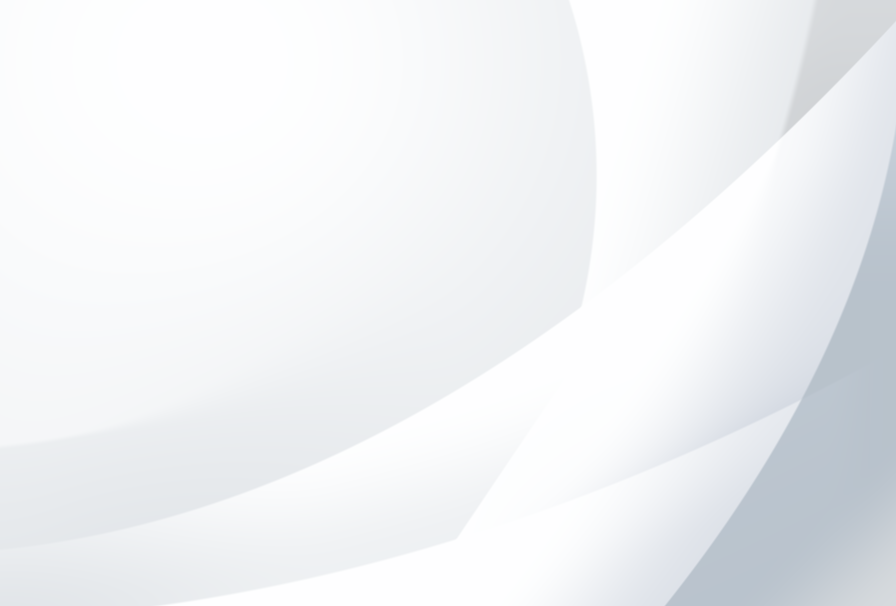
Reproduce this background procedurally as a WebGL 2 fragment shader.

```glsl
#version 300 es
precision highp float;

#define COOL_TINT vec3(1.10, 0.97, 0.76)
#define SOFT_TINT vec3(1.10, 0.98, 0.86)
#define STEEL vec3(0.722, 0.760, 0.798)
#define CORNER_GLOW vec3(0.84, 0.855, 0.868)
#define PAPER vec3(0.995, 0.997, 0.999)
#define PANEL_LIGHT vec2(0.34, 0.90)
#define PANEL_CENTER vec2(0.0405, 0.710)
#define PANEL_RADIUS 0.944
#define EDGE_SOFTNESS 0.0026

uniform vec2 u_resolution;
out vec4 outColor;

// Parabola with coefficients (constant, linear, quadratic)
float curve(vec3 k, float t) {
  return k.x + t * (k.y + t * k.z);
}

// Soft mask: 1 where the signed offset is positive
float mask(float offset) {
  float w = max(EDGE_SOFTNESS, 0.8 / u_resolution.y);
  return smoothstep(-w, w, offset);
}

vec3 shaded(float amount, vec3 tint) {
  return PAPER - amount * tint;
}

// Large rounded panel with a radial highlight and a lower band that melts away
vec3 panelColor(vec2 p, float band) {
  float r = length((p - PANEL_LIGHT) * vec2(1.0, 1.1));
  float shade = 0.07 * smoothstep(0.08, 0.9, r);
  shade *= mix(0.5, 1.0, smoothstep(0.0, 0.7, p.x));
  float softness = mix(0.005, 0.09, smoothstep(0.1, 0.7, p.x));
  float inBand = smoothstep(-softness, softness, -band);
  float fade = 1.0 - smoothstep(0.1, 0.8, p.x);
  shade += inBand * fade * (0.032 + 0.13 * max(-band, 0.0));
  return shaded(shade, SOFT_TINT);
}

// Sheet behind the panel, with a grey overlap at the far corner
vec3 upperColor(vec2 p, float fold) {
  float across = p.x - 0.3 * (p.y - 0.75);
  vec3 col = shaded(0.085 * smoothstep(1.0, 1.34, across), SOFT_TINT);
  float overlap = mix(0.905, 0.93, smoothstep(0.8, 1.0, p.y));
  return col * mix(1.0, overlap, smoothstep(-0.007, 0.007, fold));
}

// Central ribbon: cool shade past the fold, pale wedge at the left
vec3 ribbonColor(vec2 p, float fold, float sweep) {
  float spread = max(0.74 - p.y, 0.0);
  float cool = smoothstep(-0.01 - 0.24 * spread, 0.2, fold);
  float width = 0.005 + 0.25 * spread;
  float crease = smoothstep(-width, width, fold);
  float coolShade = 0.085 * cool + 0.018 * crease;
  coolShade += 0.025 * cool * exp(-sweep / 0.08);
  coolShade += 0.02 * smoothstep(0.75, 1.0, p.x) * exp(-sweep / 0.05);

  float wedge = mask(0.753 + 0.673 * (p.y - 0.11) - p.x);
  float wedgeShade = 0.055 * (1.0 - smoothstep(0.0, 0.22, sweep));
  wedgeShade += 0.045 * (1.0 - smoothstep(0.0, 0.55, p.x));
  return shaded(coolShade, COOL_TINT) - wedge * wedgeShade * SOFT_TINT;
}

// Lower sheet: bright along the sweep, cooler toward the arc
vec3 lowerColor(float arc, float sweep) {
  float shade = 0.115 * smoothstep(-0.29, 0.02, arc);
  shade *= mix(0.75, 1.0, smoothstep(0.0, 0.15, -sweep));
  return shaded(shade, COOL_TINT);
}

// Steel-blue area outside the right arc
vec3 outerColor(vec2 p, float sweep) {
  vec3 col = STEEL + 0.08 * smoothstep(0.5, 0.95, p.y);
  float visible = 1.0 - smoothstep(1.36, 1.46, p.x);
  col += 0.018 * visible * mask(-sweep) * exp(min(sweep, 0.0) / 0.2);
  return mix(col, CORNER_GLOW, smoothstep(1.2, 1.48, p.x - p.y));
}

void main() {
  vec2 p = gl_FragCoord.xy / u_resolution.y;
  float drop = 1.0 - p.y;

  // Signed offsets from the sweeping edges
  float ridge = p.y - curve(vec3(0.0927, 0.10, 0.3315), p.x);
  float sweep = p.y - curve(vec3(-0.0245, 0.05, 0.171), p.x);
  float band = p.y - curve(vec3(0.2625, 0.10, 0.352), p.x);
  float arc = p.x - curve(vec3(1.496, 0.0, -0.399), drop);
  float fold = p.x - curve(vec3(1.3456, -0.20, -0.207), drop);
  float panel = PANEL_RADIUS - length(p - PANEL_CENTER);

  // Compose from the bottom sheet upward
  vec3 col = lowerColor(arc, sweep);
  col = mix(col, ribbonColor(p, fold, sweep), mask(sweep));
  col = mix(col, outerColor(p, sweep), mask(arc));
  vec3 upper = mix(upperColor(p, fold), panelColor(p, band), mask(panel));
  col = mix(col, upper, mask(ridge));

  outColor = vec4(clamp(col, 0.0, 1.0), 1.0);
}
```
